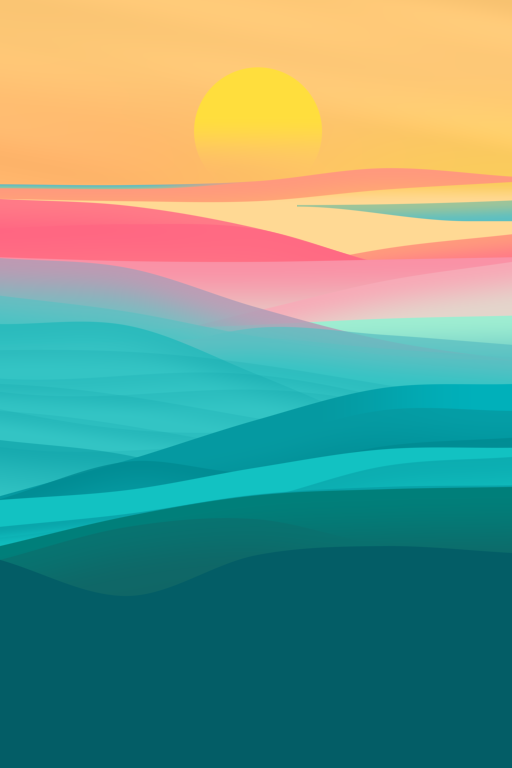
Write a Shadertoy shader that draws this background.

```glsl
// Layered sunset: a fading sun in a streaked amber sky above pink hills, teal folds and a deep sea.
// Each layer lies below a smooth ridge through five evenly spaced heights, drawn back to front,
// with a colour gradient running down from its crest.

const vec2 SUN_POS = vec2(0.504, 0.829);   // x in widths, y in heights
const float SUN_RADIUS = 0.125;            // in widths
const float SUN_ASPECT = 1.5;              // height over width of the layout
const float STREAK_STRENGTH = 0.045;
const int FOLD_COUNT = 7;
const float FOLD_ALPHA = 0.16;

const vec3 AMBER = vec3(0.99, 0.78, 0.46);
const vec3 ORANGE = vec3(1.0, 0.71, 0.42);
const vec3 GOLD = vec3(1.0, 0.82, 0.38);
const vec3 CREAM = vec3(1.0, 0.85, 0.58);
const vec3 SUN = vec3(1.0, 0.87, 0.24);
const vec3 CORAL = vec3(1.0, 0.60, 0.49);
const vec3 ROSE = vec3(1.0, 0.48, 0.53);
const vec3 HOT_PINK = vec3(1.0, 0.40, 0.51);
const vec3 MIST = vec3(0.98, 0.57, 0.65);
const vec3 BLUSH = vec3(0.97, 0.67, 0.72);
const vec3 PEARL = vec3(0.89, 0.84, 0.80);
const vec3 MAUVE = vec3(0.70, 0.61, 0.71);
const vec3 MINT = vec3(0.62, 0.93, 0.82);
const vec3 SAGE = vec3(0.62, 0.77, 0.60);
const vec3 AQUA = vec3(0.36, 0.75, 0.76);
const vec3 TURQUOISE = vec3(0.20, 0.77, 0.77);
const vec3 CYAN = vec3(0.07, 0.76, 0.76);
const vec3 LAGOON = vec3(0.0, 0.69, 0.73);
const vec3 TEAL = vec3(0.02, 0.60, 0.63);
const vec3 DEEP_TEAL = vec3(0.0, 0.54, 0.57);
const vec3 PINE = vec3(0.0, 0.50, 0.48);
const vec3 DARK_PINE = vec3(0.06, 0.40, 0.40);
const vec3 ABYSS = vec3(0.01, 0.365, 0.40);

float hash(vec2 p) {
    return fract(sin(dot(p, vec2(127.1, 311.7))) * 43758.5453);
}

float noise(vec2 p) {
    vec2 i = floor(p), f = fract(p);
    f = f * f * (3.0 - 2.0 * f);
    return mix(mix(hash(i), hash(i + vec2(1, 0)), f.x),
               mix(hash(i + vec2(0, 1)), hash(i + 1.0), f.x), f.y);
}

// Cubic piece from b to c, with neighbours a and d
float cubic(float a, float b, float c, float d, float t) {
    return b + 0.5 * t * (c - a + t * (2.0 * a - 5.0 * b + 4.0 * c - d
             + t * (3.0 * (b - c) + d - a)));
}

// Smooth curve through heights at x = 0, 1/4, 1/2, 3/4 and 1
float ridge(float x, float a, float b, float c, float d, float e) {
    float s = clamp(x, 0.0, 1.0) * 4.0;
    if (s < 1.0) return cubic(2.0 * a - b, a, b, c, s);
    if (s < 2.0) return cubic(a, b, c, d, s - 1.0);
    if (s < 3.0) return cubic(b, c, d, e, s - 2.0);
    return cubic(c, d, e, 2.0 * e - d, s - 3.0);
}

// Coverage of the area where d is positive, d in canvas heights
float cover(float d) {
    float soft = 0.8 / iResolution.y;
    return smoothstep(-soft, soft, d);
}

void layer(inout vec3 col, float below, vec3 crest, vec3 foot, float depth, float alpha) {
    vec3 tint = mix(crest, foot, smoothstep(0.0, depth, below));
    col = mix(col, tint, cover(below) * alpha);
}

vec3 sky(vec2 p) {
    vec3 col = mix(ORANGE, AMBER, smoothstep(0.80, 0.96, p.y + 0.08 * p.x));
    col = mix(col, GOLD, smoothstep(0.92, 0.76, p.y) * smoothstep(0.1, 1.0, p.x));
    col += STREAK_STRENGTH * (noise(vec2(p.x * 2.0, p.y * 24.0 + p.x * 3.0)) - 0.5);
    float d = length((p - SUN_POS) * vec2(1.0, SUN_ASPECT)) - SUN_RADIUS;
    float fade = smoothstep(0.765, 0.85, p.y);
    col = mix(col, mix(GOLD, SUN, fade), cover(-d / SUN_ASPECT) * fade);
    return mix(col, CREAM, smoothstep(0.765, 0.735, p.y));
}

void clouds(inout vec3 col, vec2 p) {
    float top = ridge(p.x, 0.760, 0.759, 0.764, 0.781, 0.770);
    float base = ridge(p.x, 0.741, 0.738, 0.738, 0.753, 0.763);
    layer(col, top - p.y, CORAL, ORANGE, 0.06, cover(p.y - base));
    float thin = 0.005 * smoothstep(0.53, 0.3, p.x);
    layer(col, top - p.y, AQUA, SAGE, 0.006, cover(p.y - top + thin) * smoothstep(0.52, 0.25, p.x));
    // Tapered sliver on the right
    float s = clamp((p.x - 0.58) / 0.42, 0.0, 1.0);
    float under = 0.731 - 0.019 * smoothstep(0.0, 0.8, s);
    layer(col, 0.733 + 0.006 * s * s - p.y, SAGE, AQUA, 0.026, cover(p.y - under) * step(0.58, p.x));
}

void pinkHills(inout vec3 col, vec2 p) {
    layer(col, ridge(p.x, 0.60, 0.60, 0.642, 0.676, 0.695) - p.y, CORAL, ROSE, 0.035, 1.0);
    layer(col, ridge(p.x, 0.741, 0.732, 0.703, 0.656, 0.622) - p.y, ROSE, HOT_PINK, 0.05, 1.0);
    layer(col, ridge(p.x, 0.703, 0.708, 0.702, 0.655, 0.620) - p.y, HOT_PINK, ROSE, 0.08, 0.8);
    layer(col, ridge(p.x, 0.665, 0.660, 0.659, 0.662, 0.665) - p.y, MIST, PEARL, 0.10, 1.0);
    layer(col, ridge(p.x, 0.54, 0.557, 0.595, 0.634, 0.659) - p.y, BLUSH, PEARL, 0.06, 0.9);
}

void tealFolds(inout vec3 col, vec2 p) {
    layer(col, ridge(p.x, 0.564, 0.570, 0.577, 0.585, 0.589) - p.y, MINT, AQUA, 0.08, 1.0);
    layer(col, ridge(p.x, 0.664, 0.651, 0.600, 0.557, 0.531) - p.y, MAUVE, AQUA, 0.075, 0.85);
    layer(col, ridge(p.x, 0.615, 0.594, 0.562, 0.538, 0.53) - p.y, AQUA, TURQUOISE, 0.05, 0.7);
    layer(col, ridge(p.x, 0.492, 0.534, 0.573, 0.564, 0.551) - p.y, AQUA, TURQUOISE, 0.06, 0.75);
    layer(col, ridge(p.x, 0.551, 0.555, 0.560, 0.546, 0.535) - p.y, AQUA, TURQUOISE, 0.05, 0.7);
    layer(col, ridge(p.x, 0.578, 0.576, 0.513, 0.443, 0.375) - p.y, mix(TURQUOISE, TEAL, 0.25), TURQUOISE, 0.05, 0.9);
    // Faint scattered folds
    for (int i = 0; i < FOLD_COUNT; i++) {
        float k = float(i), r = hash(vec2(k, 3.0));
        float h = 0.54 - 0.018 * k + 0.015 * sin(p.x * (4.0 + 3.0 * r) + 6.3 * r) - 0.05 * p.x;
        layer(col, h - p.y, TEAL, TURQUOISE, 0.03, FOLD_ALPHA);
    }
    layer(col, ridge(p.x, 0.427, 0.407, 0.362, 0.3, 0.3) - p.y, TEAL, TURQUOISE, 0.09, 0.55);
}

void sea(inout vec3 col, vec2 p) {
    vec3 crest = mix(TEAL, LAGOON, smoothstep(0.6, 0.95, p.x));
    layer(col, ridge(p.x, 0.354, 0.401, 0.453, 0.495, 0.500) - p.y, crest, crest, 0.1, 1.0);
    layer(col, ridge(p.x, 0.33, 0.385, 0.425, 0.466, 0.465) - p.y, TEAL, DEEP_TEAL, 0.08, 0.8);
    layer(col, ridge(p.x, 0.35, 0.399, 0.385, 0.419, 0.43) - p.y, DEEP_TEAL, TEAL, 0.05, 0.8);
    layer(col, ridge(p.x, 0.349, 0.362, 0.391, 0.415, 0.417) - p.y, CYAN, CYAN, 0.1, 1.0);
    layer(col, ridge(p.x, 0.30, 0.32, 0.349, 0.393, 0.405) - p.y, TEAL, CYAN, 0.07, 0.5);
    layer(col, ridge(p.x, 0.314, 0.331, 0.356, 0.366, 0.368) - p.y, TEAL, CYAN, 0.025, 0.7);
    layer(col, ridge(p.x, 0.289, 0.328, 0.355, 0.363, 0.366) - p.y, PINE, DARK_PINE, 0.12, 1.0);
    layer(col, ridge(p.x, 0.271, 0.314, 0.324, 0.290, 0.28) - p.y, mix(PINE, DARK_PINE, 0.6), DARK_PINE, 0.07, 0.8);
    layer(col, ridge(p.x, 0.271, 0.224, 0.277, 0.289, 0.280) - p.y, ABYSS, ABYSS, 0.2, 1.0);
}

void mainImage(out vec4 fragColor, in vec2 fragCoord) {
    vec2 p = fragCoord / iResolution.xy;
    vec3 col = sky(p);
    clouds(col, p);
    pinkHills(col, p);
    tealFolds(col, p);
    sea(col, p);
    fragColor = vec4(clamp(col, 0.0, 1.0), 1.0);
}
```
